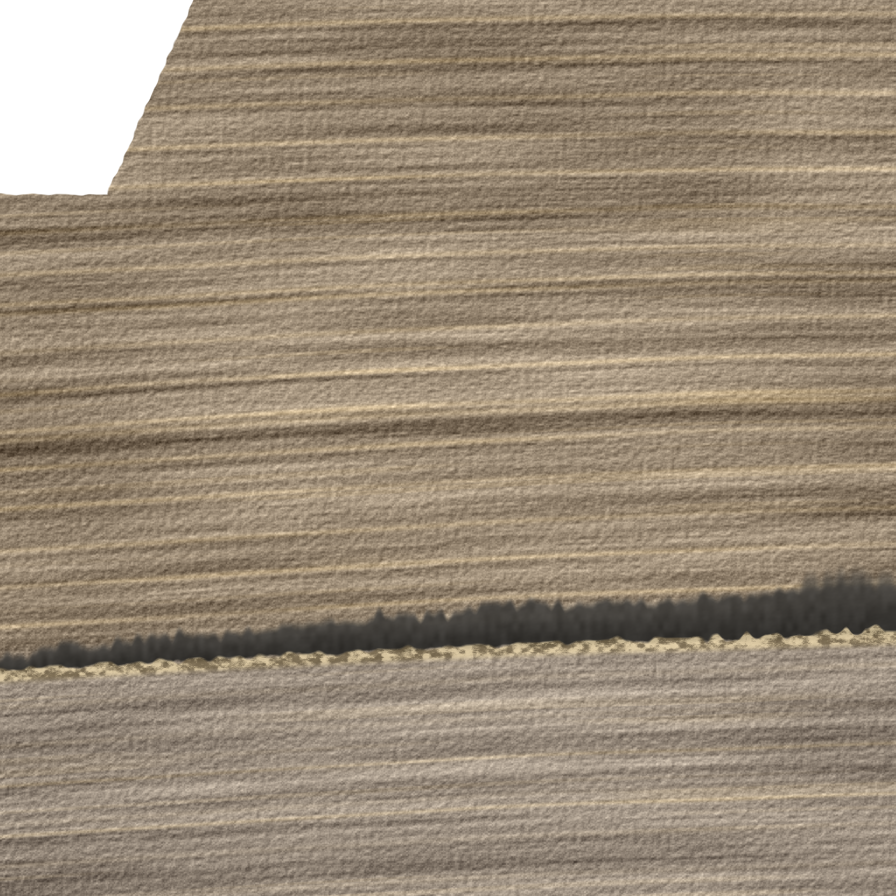
Write a WebGL 1 fragment shader that draws this texture.

```glsl
precision highp float;
// Aerial view of ploughed fields: gently tilted furrows, a dark hedge shadow
// with a strip of dry grass, and a blank white corner. Furrows are stretched
// noise and periodic bands along a warped row coordinate; soil is embossed noise.
uniform vec2 u_resolution;

float hash(vec2 p) {
  return fract(sin(dot(p, vec2(127.1, 311.7))) * 43758.5453);
}

float noise(vec2 p) {
  vec2 i = floor(p), f = fract(p);
  f = f * f * (3.0 - 2.0 * f);
  return mix(mix(hash(i), hash(i + vec2(1.0, 0.0)), f.x),
             mix(hash(i + vec2(0.0, 1.0)), hash(i + 1.0), f.x), f.y);
}

float fbm(vec2 p) {
  float sum = 0.0, amp = 0.5;
  for (int i = 0; i < 4; i++) {
    sum += amp * noise(p);
    p = p * 2.03 + 17.3;
    amp *= 0.5;
  }
  return sum;
}

// Soft ridge of the given width around zero
float ridge(float d, float width) {
  return exp(-d * d / (width * width));
}

// Height of the furrow through uv, measured at the left side
float rowCoord(vec2 uv) {
  float slope = 0.05 - 0.025 * smoothstep(0.5, 0.9, uv.y);
  float wobble = 0.003 * (noise(vec2(uv.x * 5.0, uv.y * 9.0)) - 0.5);
  return uv.y - slope * uv.x - 0.006 * sin(3.1416 * uv.x) + wobble;
}

vec3 field(vec2 uv, float row) {
  float upper = smoothstep(0.25, 0.28, row);
  vec3 col = mix(vec3(0.59, 0.54, 0.485), vec3(0.588, 0.524, 0.443), upper);

  // Broad patches and stretched furrow noise at three scales
  float tone = 0.16 * (fbm(uv * vec2(3.0, 6.0)) - 0.47);
  tone += 0.13 * (noise(vec2(uv.x * 2.0, row * 55.0)) - 0.5);
  tone += 0.13 * (noise(vec2(uv.x * 4.0 + 7.0, row * 150.0)) - 0.5);
  tone += 0.12 * (noise(vec2(uv.x * 9.0 + 3.0, row * 330.0)) - 0.5);

  // Regular wheel rows: pale straw crest with a thin dark furrow beneath
  float k = (row - 0.6056) / 0.0441;
  float id = floor(k + 0.5);
  float d = (k - id) * 0.0441 + 0.004 * (hash(vec2(id, 4.0)) - 0.5);
  float strength = 0.35 + 0.65 * noise(vec2(uv.x * 4.0, id * 3.7));
  float straw = ridge(d, 0.0032) * strength * mix(0.35, 1.0, upper);
  float furrow = ridge(d + 0.007, 0.003) * noise(vec2(uv.x * 5.0, id * 5.3 + 9.0));
  tone -= 0.12 * furrow * upper;

  // Thin straw lines scattered between rows
  float thin = smoothstep(0.72, 0.95, noise(vec2(uv.x * 2.5 + 31.0, row * 120.0)));
  straw += 0.45 * thin;

  // Strongest individual furrows
  float wear = 0.5 + 0.8 * noise(vec2(uv.x * 8.0, row * 90.0));
  float middle = ridge(row - 0.496, 0.007) * mix(1.0, 0.55, smoothstep(0.45, 0.75, uv.x));
  tone -= wear * (0.2 * middle + 0.15 * ridge(row - 0.651, 0.0035)
        + 0.12 * ridge(row - 0.74, 0.004) + 0.12 * ridge(row - 0.929, 0.003));
  straw += 0.6 * ridge(row - 0.508, 0.004) + 0.7 * ridge(row - 0.659, 0.003);
  straw += 0.9 * ridge(row - 0.065, 0.0025) + 0.6 * ridge(row - 0.121, 0.002);
  straw += 0.7 * ridge(uv.x - 0.85, 0.12) * ridge(row - 0.512, 0.009);

  // Soil clods lit from the upper left
  vec2 g = uv * vec2(190.0, 240.0);
  float clods = noise(g) - noise(g + vec2(-0.5, 0.7));
  clods += 0.6 * (noise(g * 2.1) - noise(g * 2.1 + vec2(-0.5, 0.7)));
  tone += 0.14 * clods + 0.07 * (hash(floor(uv * 512.0)) - 0.5);

  col += tone * vec3(1.0, 0.97, 0.9);
  return col + straw * vec3(0.14, 0.12, 0.07);
}

void main() {
  vec2 uv = gl_FragCoord.xy / u_resolution;
  float px = 1.0 / u_resolution.y;
  vec3 col = field(uv, rowCoord(uv));

  // Hedge shadow with a feathered, twiggy top
  float base = 0.249 + 0.042 * uv.x + 0.005 * sin(3.1416 * uv.x);
  float twigs = noise(vec2(uv.x * 130.0, uv.y * 22.0)) - 0.5;
  float tall = smoothstep(0.885, 0.905, uv.x);
  float top = 0.267 + 0.125 * uv.x - 0.05 * uv.x * uv.x + 0.01 * tall
            + 0.012 * twigs + 0.008 * (noise(vec2(uv.x * 28.0, 2.0)) - 0.5);
  float feather = 0.006 + 0.008 * tall;
  float ragged = base + 0.009 * (fbm(uv * vec2(75.0, 60.0)) - 0.47);
  float shade = smoothstep(ragged - 0.002, ragged + 0.003, uv.y)
              * (1.0 - smoothstep(top - feather, top + feather, uv.y));
  vec3 dark = mix(vec3(0.17, 0.165, 0.155), vec3(0.27, 0.26, 0.245),
                  smoothstep(base, top, uv.y));
  dark += 0.06 * (noise(uv * vec2(160.0, 90.0)) - 0.5);
  col = mix(col, dark, 0.95 * shade);

  // Dry grass along the lower side, taller to the right
  float tuft = 0.004 + 0.007 * smoothstep(0.6, 1.0, uv.x);
  float grassTop = base + tuft * (2.0 * noise(vec2(uv.x * 90.0, uv.y * 50.0)) - 0.6);
  float grass = smoothstep(base - 0.016, base - 0.006, uv.y)
              * (1.0 - smoothstep(grassTop - 0.001, grassTop + 0.003, uv.y));
  float blades = fbm(uv * vec2(130.0, 190.0));
  vec3 straw = mix(vec3(0.46, 0.4, 0.29), vec3(0.92, 0.84, 0.67), smoothstep(0.25, 0.65, blades));
  col = mix(col, straw, 0.8 * grass);

  // Blank corner with a slanted right side
  float jag = 0.003 * (noise(uv * 110.0) - 0.5);
  float slant = (uv.x - 0.120 - (uv.y - 0.784) * 0.445) * 0.914;
  float corner = max(slant, 0.783 - uv.y) + jag;
  col = mix(col, vec3(1.0), 1.0 - smoothstep(-px, px, corner));

  gl_FragColor = vec4(clamp(col, 0.0, 1.0), 1.0);
}
```
